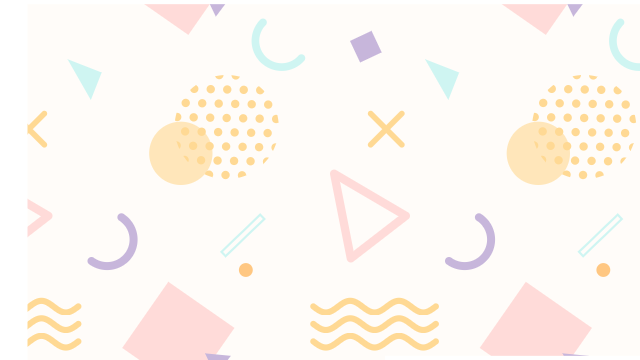
Write a Shadertoy shader that draws this pattern.

```glsl
const vec3 PAPER = vec3(1.0, 0.99, 0.976);
const vec3 PINK = vec3(1.0, 0.86, 0.85);
const vec3 YELLOW = vec3(1.0, 0.85, 0.58);
const vec3 AQUA = vec3(0.81, 0.96, 0.95);
const vec3 LILAC = vec3(0.78, 0.715, 0.86);

// Offset from the nearest repeat of a motif centred at c
vec2 nearest(vec2 p, vec2 c) {
    vec2 period = vec2(429.0, 431.0);
    return mod(p - c + 0.5 * period, period) - 0.5 * period;
}

vec2 turn(vec2 p, float angle) {
    float c = cos(angle), s = sin(angle);
    return vec2(c * p.x + s * p.y, c * p.y - s * p.x);
}

float cross2(vec2 a, vec2 b) { return a.x * b.y - a.y * b.x; }

float box(vec2 p, vec2 halfSize) {
    vec2 d = abs(p) - halfSize;
    return length(max(d, 0.0)) + min(max(d.x, d.y), 0.0);
}

float segment(vec2 p, vec2 a, vec2 b) {
    vec2 ab = b - a;
    return length(p - a - ab * clamp(dot(p - a, ab) / dot(ab, ab), 0.0, 1.0));
}

float triangleEdge(vec2 p, vec2 a, vec2 b, vec2 c) {
    return min(segment(p, a, b), min(segment(p, b, c), segment(p, c, a)));
}

float triangle(vec2 p, vec2 a, vec2 b, vec2 c) {
    float winding = sign(cross2(b - a, c - a));
    float side = min(winding * cross2(b - a, p - a),
                 min(winding * cross2(c - b, p - b), winding * cross2(a - c, p - c)));
    return triangleEdge(p, a, b, c) * (side > 0.0 ? -1.0 : 1.0);
}

// Round-capped arc, opening away from the given direction
float arc(vec2 p, float direction, float radius, float halfWidth) {
    vec2 q = turn(p, direction);
    float a = clamp(atan(q.y, q.x), -1.6, 1.6);
    return length(q - radius * vec2(cos(a), sin(a))) - halfWidth;
}

// Three stacked wavy strokes; steps toward the closest point on the curve
float waves(vec2 p) {
    p.y -= 21.0 * clamp(round(p.y / 21.0), -1.0, 1.0);
    float k = 6.2832 / 58.5;
    float t = clamp(p.x, -73.5, 73.5);
    for (int i = 0; i < 5; i++) {
        vec2 tangent = vec2(1.0, -7.0 * k * sin(k * t));
        vec2 offset = p - vec2(t, 7.0 * cos(k * t));
        t = clamp(t + dot(offset, tangent) / dot(tangent, tangent), -73.5, 73.5);
    }
    return length(p - vec2(t, 7.0 * cos(k * t))) - 3.7;
}

// Staggered dots clipped by a disc
float dottedDisc(vec2 p) {
    vec2 q = turn(p + vec2(0.0, 10.9), 0.02);
    float row = round(q.y / 17.1);
    q.x -= 9.9 * mod(row, 2.0);
    q -= vec2(19.8 * round(q.x / 19.8), 17.1 * row);
    return max(length(q) - 5.0, length(p) - 62.5);
}

void paint(inout vec3 color, float dist, vec3 ink, float opacity) {
    float pixel = 432.0 / iResolution.y;
    color = mix(color, ink, opacity * clamp(0.5 - dist / pixel, 0.0, 1.0));
}

void mainImage(out vec4 fragColor, in vec2 fragCoord) {
    // Canvas is 432 units tall, measured downward from the top
    vec2 p = vec2(fragCoord.x, iResolution.y - fragCoord.y) * 432.0 / iResolution.y;
    vec3 color = PAPER;

    // Squares and solid triangles
    paint(color, box(turn(nearest(p, vec2(214, 405.5)), 0.609), vec2(48.4)), PINK, 1.0);
    paint(color, triangle(nearest(p, vec2(260, 3)),
        vec2(-14, -10), vec2(17, -7), vec2(-1, 17)), LILAC, 1.0);
    paint(color, triangle(nearest(p, vec2(104, 92)),
        vec2(-23, -21), vec2(18, -5), vec2(5, 28)), AQUA, 1.0);
    paint(color, box(turn(nearest(p, vec2(439, 56)), -0.44), vec2(14.3)), LILAC, 1.0);

    // Arcs
    paint(color, arc(nearest(p, vec2(338, 49)), 2.32, 31.5, 4.6), AQUA, 1.0);
    paint(color, arc(nearest(p, vec2(128.5, 287.5)), 0.6, 31.8, 4.8), LILAC, 1.0);

    // Dotted disc under a translucent one
    paint(color, dottedDisc(nearest(p, vec2(272, 152.5))), YELLOW, 1.0);
    paint(color, length(nearest(p, vec2(217, 184))) - 38.0, YELLOW, 0.62);

    // Cross
    vec2 crossPos = abs(nearest(p, vec2(463.5, 155)));
    paint(color, segment(crossPos, vec2(0), vec2(18.7)) - 3.4, YELLOW, 1.0);

    // Outlined triangle and bar
    paint(color, triangleEdge(nearest(p, vec2(440, 259)),
        vec2(-39, -50.5), vec2(47, 0), vec2(-19, 51)) - 5.0, PINK, 1.0);
    float bar = box(turn(nearest(p, vec2(291.5, 282.5)), -0.765), vec2(33.5, 4.9));
    paint(color, abs(bar + 1.3) - 1.3, AQUA, 1.0);

    // Orange dot and waves
    paint(color, length(nearest(p, vec2(295, 324))) - 8.3, vec3(1.0, 0.78, 0.51), 1.0);
    paint(color, waves(nearest(p, vec2(449.5, 389))), YELLOW, 1.0);

    // White margins beyond the printed sheet
    paint(color, min(p.x - 33.0, p.y - 5.0), vec3(1), 1.0);
    paint(color, max(427.0 - p.y, 462.0 - p.x), vec3(1), 1.0);

    fragColor = vec4(color, 1.0);
}
```
